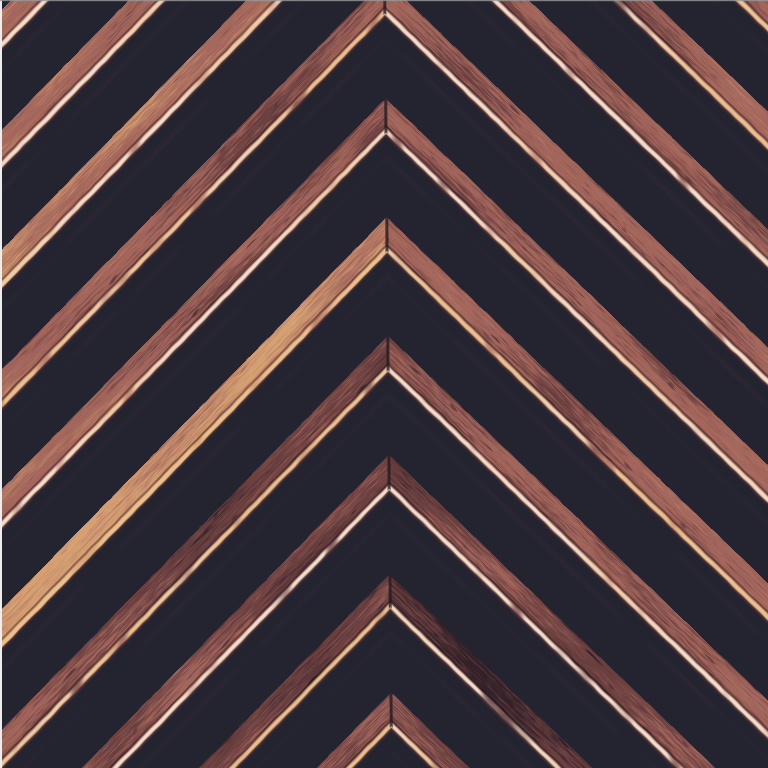
A Shadertoy shader for this pattern:

```glsl
vec2 gradient(vec2 cell) {
    vec3 p = fract(cell.xyx * vec3(0.1031, 0.103, 0.0973));
    p += dot(p, p.yzx + 33.33);
    float angle = 6.2832 * fract((p.x + p.y) * p.z);
    return vec2(cos(angle), sin(angle));
}

// Gradient noise, roughly -0.7 to 0.7
float noise(vec2 p) {
    vec2 i = floor(p), f = fract(p);
    vec2 u = f * f * f * (f * (f * 6.0 - 15.0) + 10.0);
    float a = dot(gradient(i), f);
    float b = dot(gradient(i + vec2(1, 0)), f - vec2(1, 0));
    float c = dot(gradient(i + vec2(0, 1)), f - vec2(0, 1));
    float d = dot(gradient(i + vec2(1, 1)), f - vec2(1, 1));
    return mix(mix(a, b, u.x), mix(c, d, u.x), u.y);
}

float band(float start, float end, float soft, float x) {
    return smoothstep(start - soft, start + soft, x) * (1.0 - smoothstep(end - soft, end + soft, x));
}

// Base lightness of each plank, from the top chevron down
float plankTone(int row, bool left) {
    const float leftTones[10] = float[](0.5, 0.52, 0.64, 0.42, 0.46, 0.86, 0.28, 0.3, 0.28, 0.36);
    const float rightTones[10] = float[](0.42, 0.4, 0.42, 0.46, 0.42, 0.42, 0.4, 0.3, 0.1, 0.32);
    int i = clamp(row + 4, 0, 9);
    return left ? leftTones[i] : rightTones[i];
}

vec3 woodColor(float tone) {
    vec3 dark = mix(vec3(0.2, 0.13, 0.16), vec3(0.42, 0.25, 0.25), smoothstep(-0.1, 0.22, tone));
    vec3 warm = mix(dark, vec3(0.64, 0.4, 0.36), smoothstep(0.2, 0.52, tone));
    return mix(warm, vec3(0.84, 0.63, 0.45), smoothstep(0.52, 1.0, tone));
}

void mainImage(out vec4 fragColor, in vec2 fragCoord) {
    vec2 uv = fragCoord / iResolution.xy;
    float px = 1.0 / iResolution.y;

    // Chevron coordinates: distance from the mitre and depth below the outer edge
    float side = uv.x - (0.510 - 0.009 * uv.y);
    bool left = side < 0.0;
    float reach = abs(side);
    float drop = 1.0 - uv.y - 0.1276 - reach * (left ? 1.01 : 0.968);
    drop += 0.0012 * noise(uv * 55.0);
    float row = floor(drop / 0.1547);
    float depth = drop - row * 0.1547;
    float width = 0.047 + 0.006 * reach;
    float across = depth / width;
    float soft = 0.8 * px / width;
    vec2 seed = vec2(row * 17.3 + (left ? 91.0 : 23.0), row * 7.7 + 40.0);

    // Grain stretched along each plank, broad stains and small pits
    float grain = noise(vec2(reach * 24.0, depth * 260.0) + seed);
    float fiber = noise(vec2(reach * 85.0, depth * 520.0) + seed * 2.0);
    float stain = noise(vec2(reach * 7.0, depth * 25.0) + seed * 3.0);
    float pit = smoothstep(0.38, 0.58, noise(vec2(reach * 42.0, depth * 130.0) + seed * 5.0));
    float tone = plankTone(int(row), left) + (left ? 0.38 : 0.25) * (reach - 0.22);
    tone += 0.2 * grain + 0.16 * fiber + 0.32 * stain - 0.22 * pit;
    tone -= 0.1 * (1.0 - smoothstep(0.0, 0.08, across));
    vec3 wood = woodColor(tone);

    // Dark ground with a faint lower reflection
    vec3 color = vec3(0.137, 0.14, 0.19);
    float echo = band(0.073, 0.082, 0.005, depth) * (0.55 + noise(vec2(reach * 15.0, 3.0) + seed));
    color += vec3(0.035, 0.008, 0.008) * echo;

    // Shaded lip, wooden face, groove and lit edge
    color = mix(color, vec3(0.31, 0.18, 0.2), 0.8 * band(0.7, 1.07, soft + 0.03, across));
    color = mix(color, wood, band(0.0, 0.76, soft, across));
    color = mix(color, wood * vec3(0.68, 0.6, 0.62), band(0.74, 0.81, soft + 0.01, across));
    float wear = noise(vec2(reach * 34.0, row * 3.7) + seed);
    float gold = smoothstep(0.3, 0.75, 0.5 + noise(seed * 1.37) + 0.5 * stain);
    vec3 lit = mix(vec3(0.95, 0.87, 0.8), vec3(0.9, 0.72, 0.48), gold * 0.75);
    lit = mix(lit, wood, smoothstep(0.12, 0.55, wear) * 0.8);
    color = mix(color, mix(wood, lit, 0.5), band(0.81, 1.0, soft + 0.02, across));
    color = mix(color, lit, band(0.85, 0.965, soft + 0.015, across));

    // Mitre seam
    float seam = 1.0 - smoothstep(0.0008, 0.0018 + px, reach);
    color = mix(color, vec3(0.14, 0.1, 0.13), 0.8 * seam * band(0.0, 0.95, soft, across));

    // Pale border on the left and top
    color = mix(color, vec3(0.93), 1.0 - smoothstep(0.002, 0.002 + px, uv.x));
    color = mix(color, vec3(0.6), 0.8 * (1.0 - smoothstep(0.001, 0.001 + px, 1.0 - uv.y)));
    fragColor = vec4(clamp(color, 0.0, 1.0), 1.0);
}
```
